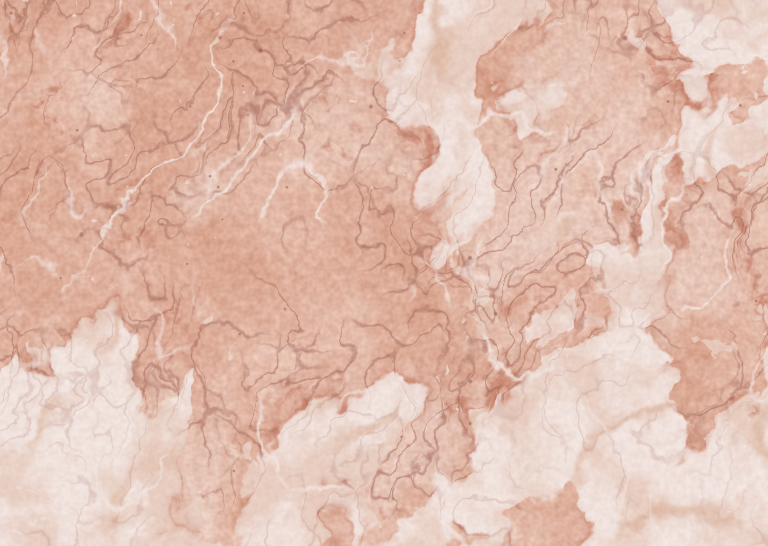
Write a WebGL 1 fragment shader that draws this texture.

```glsl
precision highp float;
// Rose marble: mottled pink stone broken by cream calcite patches.
// Warped gradient noise shapes the patches; its zero lines, gated by
// slower noise, become jagged cracks, white veins and tan seams.
uniform vec2 u_resolution;

const vec3 DEEP_ROSE = vec3(0.842, 0.630, 0.540);
const vec3 LIGHT_ROSE = vec3(0.908, 0.760, 0.700);
const vec3 PALE_BLUSH = vec3(0.915, 0.805, 0.755);
const vec3 CREAM = vec3(0.908, 0.805, 0.755);
const vec3 MILK = vec3(0.942, 0.885, 0.865);
const vec3 RUST = vec3(0.740, 0.440, 0.345);
const vec3 CRACK = vec3(0.640, 0.410, 0.360);
const vec3 SEAM = vec3(0.850, 0.685, 0.590);
const vec2 GRAIN_DIR = vec2(0.42, 0.907); // main direction of the veins
const float PATCH_FREQ = 3.3;
const float PATCH_EDGE = 0.022;
const float WARP = 0.075;
const float JITTER = 0.016;
const float CRACK_WIDTH = 0.0017;
const float WHITE_WIDTH = 0.0034;
const float SEAM_WIDTH = 0.014;
const float SPECK_GRID = 24.0;
const float SPECK_SHARE = 0.07;
const float GRIT = 0.065;

vec2 hash2(vec2 c) {
  vec3 q = fract(c.xyx * vec3(0.1031, 0.1030, 0.0973));
  q += dot(q, q.yzx + 33.33);
  return fract((q.xx + q.yz) * q.zy);
}
vec2 gradient(vec2 c) {
  float angle = 6.2832 * hash2(c).x;
  return vec2(cos(angle), sin(angle));
}
float noise(vec2 p) {
  vec2 i = floor(p), f = fract(p), e = vec2(1.0, 0.0);
  vec2 u = f * f * f * (f * (f * 6.0 - 15.0) + 10.0);
  float low = mix(dot(gradient(i), f), dot(gradient(i + e), f - e), u.x);
  float high = mix(dot(gradient(i + e.yx), f - e.yx),
                   dot(gradient(i + 1.0), f - 1.0), u.x);
  return mix(low, high, u.y);
}
float fbm(vec2 p) {
  float sum = 0.0, amp = 1.0;
  for (int k = 0; k < 5; k++) {
    sum += amp * noise(p);
    p = mat2(1.6, 1.2, -1.2, 1.6) * p + 17.3;
    amp *= 0.5;
  }
  return sum;
}
// Thin line where the noise crosses zero; width in canvas heights.
float vein(vec2 p, float freq, float width) {
  float dist = abs(noise(p * freq)) / freq;
  return 1.0 - smoothstep(0.0, width + 1.0 / u_resolution.y, dist);
}
float gate(vec2 p, float low, float high) {
  return smoothstep(low, high, noise(p));
}
// Sparse round flecks, one candidate per grid cell.
float specks(vec2 p, float seed) {
  vec2 cell = floor(p * SPECK_GRID), pick = hash2(cell + seed);
  vec2 centre = 0.2 + 0.6 * hash2(cell + seed + 51.0);
  float dist = length(fract(p * SPECK_GRID) - centre) / SPECK_GRID;
  float radius = mix(0.0015, 0.005, pick.y * pick.y);
  float disc = 1.0 - smoothstep(radius * 0.4, radius + 1.0 / u_resolution.y, dist);
  return disc * step(pick.x, SPECK_SHARE);
}

void main() {
  vec2 p = gl_FragCoord.xy / u_resolution.y, uv = gl_FragCoord.xy / u_resolution;
  // Warped space, a jagged copy of it, and both stretched along the grain
  vec2 w = p + WARP * vec2(fbm(p * 3.0 + 4.7), fbm(p * 3.0 + 31.2));
  vec2 j = w + JITTER * vec2(fbm(p * 21.0 + 2.1), fbm(p * 21.0 + 55.4));
  vec2 across = vec2(GRAIN_DIR.y, -GRAIN_DIR.x);
  vec2 g = vec2(dot(w, across), 0.6 * dot(w, GRAIN_DIR));
  vec2 gj = vec2(dot(j, across), 0.6 * dot(j, GRAIN_DIR));

  // Cream gathers to the right and along the bottom, with loose shards
  float right = smoothstep(0.52, 0.78, uv.x);
  float bottom = 1.0 - smoothstep(0.12, 0.50, uv.y);
  float lean = 0.40 * max(right, bottom) - 0.33;
  float field = fbm(gj * PATCH_FREQ + 8.4) + lean + 0.05 * noise(p * 36.0);
  float cream = smoothstep(-PATCH_EDGE, PATCH_EDGE, field);
  float shard = fbm(gj * 12.0 + 83.0) + 0.5 * lean + 0.4 * min(field, 0.0);
  cream = max(cream, 0.85 * smoothstep(0.33, 0.40, shard));

  // Pink ground, mottled at two sizes
  float mottle = fbm(j * 15.0 + 19.0);
  float tone = 0.55 + 0.65 * fbm(w * 3.4 + 12.6) - 0.22 * (1.0 - uv.x) * uv.y;
  vec3 rose = mix(DEEP_ROSE, LIGHT_ROSE, clamp(tone + 0.42 * mottle, -0.2, 1.15));
  float haze = smoothstep(0.0, 0.5, fbm(g * 4.2 + 61.0) + 0.5 * lean + 0.06);
  rose = mix(rose, PALE_BLUSH, 0.75 * haze);
  // Grainy rust stains, strongest toward the upper right
  float stain = fbm(w * 6.0 + 23.0) + 0.25 * right * uv.y + 0.45 * fbm(j * 34.0);
  rose = mix(rose, RUST, 0.62 * smoothstep(0.34, 0.80, stain));

  // Cream patches with cloudy hearts, tan seams and partly stained rims
  float cloud = fbm(w * 5.0 + 44.0) + 0.5 * field + 0.4 * mottle;
  vec3 calcite = mix(CREAM, MILK, smoothstep(-0.30, 0.34, cloud));
  float seam = vein(gj + 3.1, 5.5, SEAM_WIDTH) * gate(p * 3.6 + 9.0, -0.10, 0.25);
  calcite = mix(calcite, SEAM, 0.6 * seam);
  vec3 color = mix(rose, calcite, cream);
  float rim = exp(-abs(field + 0.025) / 0.03) * gate(p * 6.0 + 70.0, -0.15, 0.3);
  color = mix(color, RUST, 0.42 * rim);

  // Crack network at rising frequencies, then white veins
  float crack = 0.0, freq = 5.5;
  for (int k = 0; k < 4; k++) {
    float shift = 5.3 + 13.7 * float(k);
    crack = max(crack, vein(gj + shift, freq, CRACK_WIDTH) * gate(p * 4.4 + shift, -0.04, 0.26));
    freq *= 1.6;
  }
  color = mix(color, CRACK, 0.52 * crack * (1.0 - 0.65 * cream));
  float white = vein(gj + 9.8, 4.5, WHITE_WIDTH) * gate(p * 3.6 + 27.0, 0.04, 0.22);
  white = max(white, 0.7 * vein(gj + 77.0, 11.0, WHITE_WIDTH) * gate(p * 5.0 + 64.0, 0.1, 0.3));
  color = mix(color, MILK, 0.85 * white);

  // Flecks and fine grit
  color = mix(color, MILK, 0.65 * specks(j, 7.0));
  color = mix(color, CRACK, 0.7 * specks(p, 93.0) * (1.0 - cream));
  float grit = noise(p * 62.0) + 0.9 * noise(p * 125.0 + 8.0);
  color += GRIT * grit * mix(1.0, 0.5, cream) * vec3(0.7, 1.0, 1.05);
  gl_FragColor = vec4(clamp(color, 0.0, 1.0), 1.0);
}
```
